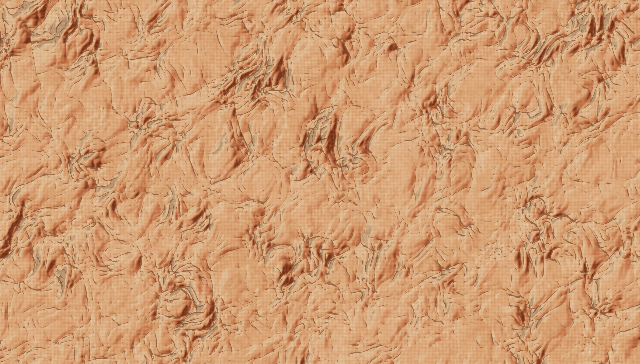
Give the GLSL for this texture, as a Shadertoy shader.

```glsl
// Crumpled tan hide with rust-coloured folds, pale lit edges and a fine woven grain.

vec2 hashGradient(vec2 cell) {
    vec3 h = fract(cell.xyx * vec3(0.1031, 0.1030, 0.0973));
    h += dot(h, h.yzx + 33.33);
    float angle = 6.2832 * fract((h.x + h.y) * h.z);
    return vec2(cos(angle), sin(angle));
}

// Signed gradient noise
float noise(vec2 p) {
    vec2 i = floor(p), f = p - i;
    vec2 u = f * f * f * (f * (f * 6.0 - 15.0) + 10.0);
    vec2 e = vec2(1.0, 0.0);
    float a = dot(hashGradient(i), f);
    float b = dot(hashGradient(i + e.xy), f - e.xy);
    float c = dot(hashGradient(i + e.yx), f - e.yx);
    float d = dot(hashGradient(i + e.xx), f - e.xx);
    return mix(mix(a, b, u.x), mix(c, d, u.x), u.y);
}

vec2 swirl(vec2 p) {
    return vec2(noise(p + 17.3), noise(p + 51.7));
}

// Rounded lumps parted by sharp valleys, at several sizes
float foldHeight(vec2 p) {
    p += 0.04 * swirl(p * 7.0) + 0.02 * swirl(p * 16.0 + 8.0);
    float height = 0.0, frequency = 9.0, steepness = 0.85;
    for (int k = 0; k < 4; k++) {
        height += steepness / frequency * abs(noise(p * frequency + 31.0 * float(k)));
        frequency *= 1.75;
        steepness *= 0.93;
    }
    return height;
}

void mainImage(out vec4 fragColor, in vec2 fragCoord) {
    vec2 uv = fragCoord / iResolution.y;

    // Folds run steeply up to the right, lit across their length
    vec2 across = vec2(0.88, -0.47);
    vec2 along = vec2(0.47, 0.88);
    vec2 p = vec2(dot(uv, across), 0.82 * dot(uv, along)) + 40.0;

    // Slope and valley lines from height samples around the point
    float reach = 0.0028;
    float before = foldHeight(p - vec2(reach, 0.0));
    float here = foldHeight(p);
    float after = foldHeight(p + vec2(reach, 0.0));
    float below = foldHeight(p - vec2(0.0, reach));
    float above = foldHeight(p + vec2(0.0, reach));
    float patches = noise(uv * 5.0 + 5.0) + 0.6 * noise(uv * 11.0 + 23.0);
    float depth = 0.42 + 0.9 * smoothstep(-0.2, 0.65, patches);
    float slope = depth * (after - before) / (2.0 * reach);
    float valley = depth * (before + after + below + above - 4.0 * here) / reach;

    // Base tone drifts between pale peach and orange
    float drift = 0.5 + 0.6 * noise(uv * 5.0 + 70.0) + 0.7 * noise(uv * 26.0 + 3.0);
    vec3 color = mix(vec3(0.87, 0.68, 0.51), vec3(0.84, 0.62, 0.43), clamp(drift, 0.0, 1.0));

    // Relief
    color = mix(color, vec3(0.87, 0.72, 0.56), smoothstep(0.1, 0.65, slope));
    color = mix(color, vec3(0.70, 0.56, 0.42), 0.85 * smoothstep(0.75, 1.6, slope));
    color = mix(color, vec3(0.77, 0.46, 0.29), smoothstep(0.1, 1.15, -slope));
    color = mix(color, vec3(0.48, 0.21, 0.11), smoothstep(0.95, 2.0, -slope));
    color = mix(color, vec3(0.50, 0.29, 0.17), 0.7 * smoothstep(0.45, 1.8, valley));

    // Woven grain with uneven strength
    vec2 thread = sin(6.2832 * 105.0 * uv + 3.0 * swirl(uv * 14.0));
    float weave = 0.45 * (thread.x + thread.y) + 1.5 * noise(uv * 85.0);
    float strength = 0.9 + 0.8 * noise(uv * 11.0 + 90.0);
    color += weave * strength * vec3(0.022, 0.040, 0.048);

    fragColor = vec4(clamp(color, 0.0, 1.0), 1.0);
}
```
